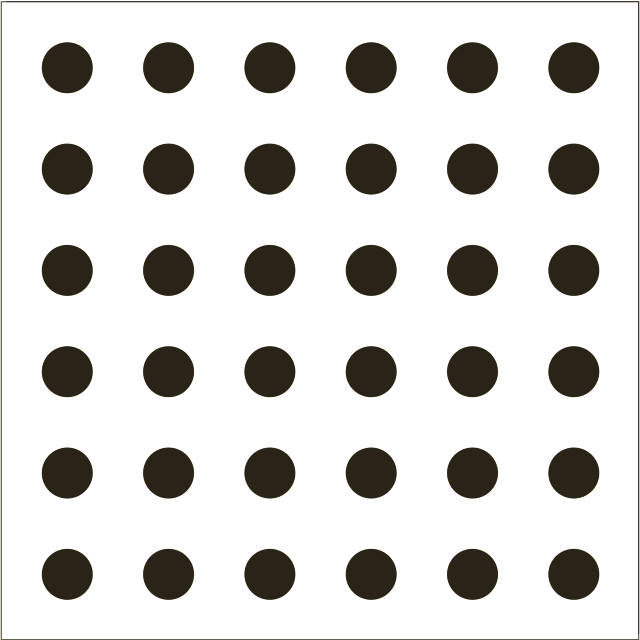
A three.js fragment shader for this pattern:

```glsl
// A six by six grid of dark round dots on white, inside a hairline frame.
// Dots come from one distance function on a clamped repeat; the frame is
// four thin bands, and edges blend through a warm khaki fringe.

varying vec2 vUv;

const vec3 PAPER = vec3(1.0);
const vec3 INK = vec3(0.16, 0.14, 0.09);
const vec3 KHAKI = vec3(0.56, 0.54, 0.46);

const float DOT_COUNT = 6.0;
const float DOT_PITCH = 0.1583;
const float DOT_RADIUS = 0.0398;
const vec2 FIRST_DOT = vec2(0.1051, 0.1026);

const vec2 FRAME_MIN = vec2(0.0020, 0.0006);
const vec2 FRAME_MAX = vec2(0.9980, 0.9973);
const float LINE_HALF_WIDTH = 0.0009;
const float EDGE_SOFTNESS = 0.0010;

// Coverage of a shape from its signed distance
float coverage(float dist, float softness) {
  return 1.0 - smoothstep(-softness, softness, dist);
}

// Distance to the nearest dot, limited to count dots each way
float dotGrid(vec2 p, vec2 first, float pitch, float count, float radius) {
  vec2 cell = clamp(floor((p - first) / pitch + 0.5), 0.0, count - 1.0);
  return length(p - first - cell * pitch) - radius;
}

// Distance to the outline of an axis-aligned box
float boxOutline(vec2 p, vec2 low, vec2 high, float halfWidth) {
  vec2 d = abs(p - 0.5 * (low + high)) - 0.5 * (high - low);
  float box = length(max(d, 0.0)) + min(max(d.x, d.y), 0.0);
  return abs(box) - halfWidth;
}

// Paper to ink, passing through the fringe colour
vec3 inkRamp(float amount) {
  vec3 outer = mix(PAPER, KHAKI, clamp(2.0 * amount, 0.0, 1.0));
  return mix(outer, INK, clamp(2.0 * amount - 1.0, 0.0, 1.0));
}

void main() {
  float dots = coverage(
    dotGrid(vUv, FIRST_DOT, DOT_PITCH, DOT_COUNT, DOT_RADIUS), EDGE_SOFTNESS);
  float frame = coverage(
    boxOutline(vUv, FRAME_MIN, FRAME_MAX, LINE_HALF_WIDTH), EDGE_SOFTNESS);

  // The left and bottom lines print fainter than the top and right
  float fainter = max(1.0 - step(0.01, vUv.x), 1.0 - step(0.01, vUv.y));
  frame *= mix(1.0, 0.75, fainter);

  gl_FragColor = vec4(inkRamp(max(dots, frame)), 1.0);
}
```
